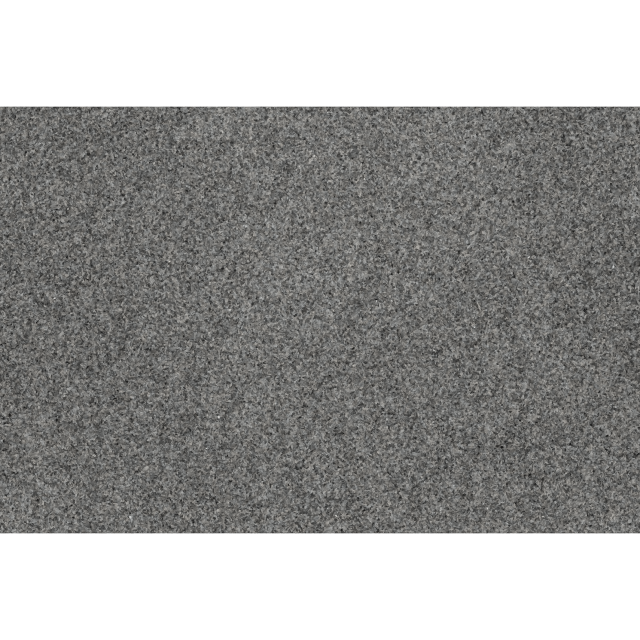
Write a WebGL 2 fragment shader that draws this texture.

```glsl
#version 300 es
precision highp float;

// Fine-grained grey stone slab lying as a wide band across a white ground.
// Layers of soft, randomly turned slivers make the grains; scattered ellipses
// add dark pits and pale flecks. All lattices wrap, so the canvas tiles.

uniform vec2 u_resolution;
out vec4 outColor;

const float TAU = 6.2831853;
const float SLAB_BOTTOM = 1.0 / 6.0;
const float SLAB_TOP = 5.0 / 6.0;
const vec3 STONE_TINT = vec3(1.003, 1.0, 0.982);

// Integer hash giving three values in 0..1
vec3 hash3(ivec2 cell, int seed) {
    uvec3 v = uvec3(ivec3(cell, seed)) * 1664525u + 1013904223u;
    v.x += v.y * v.z; v.y += v.z * v.x; v.z += v.x * v.y;
    v ^= v >> 16u;
    v.x += v.y * v.z; v.y += v.z * v.x; v.z += v.x * v.y;
    return vec3(v >> 8u) / 16777216.0;
}

ivec2 wrapCell(ivec2 cell, int count) {
    return (cell + count) % count;
}

vec2 rotate(vec2 p, float angle) {
    float c = cos(angle), s = sin(angle);
    return vec2(c * p.x - s * p.y, s * p.x + c * p.y);
}

// Wrapping value noise, centred on zero
float cloud(vec2 uv, int count, int seed) {
    vec2 p = uv * float(count);
    ivec2 c = ivec2(floor(p));
    vec2 f = fract(p);
    f = f * f * (3.0 - 2.0 * f);
    float a = hash3(wrapCell(c, count), seed).x;
    float b = hash3(wrapCell(c + ivec2(1, 0), count), seed).x;
    float d = hash3(wrapCell(c + ivec2(0, 1), count), seed).x;
    float e = hash3(wrapCell(c + ivec2(1, 1), count), seed).x;
    return mix(mix(a, b, f.x), mix(d, e, f.x), f.y) - 0.5;
}

// Slivers of random grey and direction with soft borders, centred on zero
float grains(vec2 uv, int count, float hardness, int seed) {
    vec2 p = uv * float(count);
    ivec2 base = ivec2(floor(p));
    float sum = 0.0, total = 0.0;
    for (int y = -1; y <= 1; y++) {
        for (int x = -1; x <= 1; x++) {
            ivec2 cell = base + ivec2(x, y);
            vec3 h = hash3(wrapCell(cell, count), seed);
            vec2 d = vec2(cell) + h.xy - p;
            d = rotate(d, TAU * fract(h.z * 37.0)) * vec2(0.65, 1.5);
            float weight = exp(-hardness * dot(d, d));
            sum += weight * h.z;
            total += weight;
        }
    }
    return sum / total - 0.5;
}

// Coverage by scattered, randomly turned ellipses; radius in cell units
float specks(vec2 uv, int count, float chance, float radius, int seed) {
    vec2 p = uv * float(count);
    ivec2 base = ivec2(floor(p));
    float softness = 1.4 * float(count) / u_resolution.y;
    float cover = 0.0;
    for (int y = -1; y <= 1; y++) {
        for (int x = -1; x <= 1; x++) {
            ivec2 cell = base + ivec2(x, y);
            ivec2 id = wrapCell(cell, count);
            vec3 place = hash3(id, seed);
            vec3 shape = hash3(id, seed + 1);
            vec2 d = rotate(p - vec2(cell) - place.xy, TAU * shape.x);
            d.y *= mix(1.2, 2.2, shape.y);
            float size = radius * mix(0.6, 1.2, shape.z);
            float inside = clamp((size - length(d)) / softness + 0.5, 0.0, 1.0);
            cover = max(cover, inside * step(place.z, chance));
        }
    }
    return cover;
}

vec3 stone(vec2 uv) {
    // Broad light: a faint sheen high in the middle, uneven patches elsewhere
    float height = (uv.y - SLAB_BOTTOM) / (SLAB_TOP - SLAB_BOTTOM);
    float grey = 0.435 - 0.018 * cos(TAU * uv.x) * height;
    grey += 0.018 * (height - 0.5);
    grey += 0.03 * cloud(uv, 7, 11) + 0.04 * cloud(uv, 48, 12);

    // Mineral grains at two sizes
    grey += 0.25 * grains(uv, 290, 6.0, 21);
    grey += 0.24 * grains(uv, 430, 5.0, 22);

    // Dark pits, small pale crystals and a few bright flecks
    grey -= 0.13 * specks(uv, 150, 0.3, 0.32, 31);
    grey += 0.1 * specks(uv, 120, 0.1, 0.26, 41);
    grey = mix(grey, 0.8, specks(uv, 24, 0.03, 0.05, 51));

    // Slight warm and cool drift between grains
    float warmth = 0.03 * grains(uv, 150, 5.0, 61);
    return max(grey, 0.08) * (STONE_TINT + vec3(warmth, 0.0, -warmth));
}

void main() {
    vec2 uv = gl_FragCoord.xy / u_resolution;
    float edge = min(uv.y - SLAB_BOTTOM, SLAB_TOP - uv.y);
    float slab = clamp(edge * u_resolution.y + 0.5, 0.0, 1.0);
    float rim = 1.0 - 0.1 * (1.0 - smoothstep(0.0, 0.003, edge));
    outColor = vec4(mix(vec3(1.0), stone(uv) * rim, slab), 1.0);
}
```
